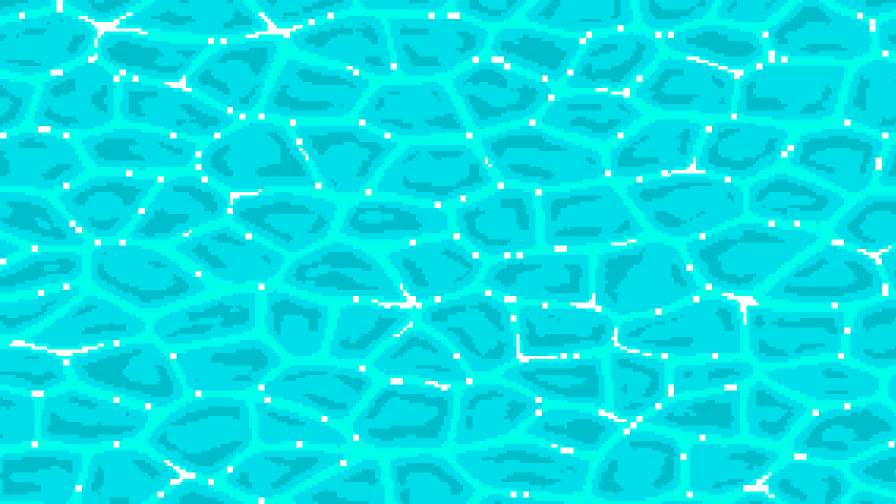
This texture is drawn by a WebGL 2 fragment shader. Its source:

```glsl
#version 300 es
precision highp float;
// Pixelated turquoise pool water: bright caustic net, dark crescents and white glints.

#define PIXEL_ROWS 160.0            // art pixels along the canvas height
#define CELL_SIZE vec2(0.192, 0.106)
#define JITTER 0.78                 // irregularity of the cells
#define ROUNDING 0.0055             // softness of the cell corners
#define LINE_WIDTH 0.0085           // half width of the net lines
#define SHADE_START 0.023           // distance from the net to the crescents
#define GLINT_CHANCE 0.11
#define STREAK_LEVEL 0.30
#define WATER vec3(0.0, 0.87, 0.915)
#define SHADE vec3(0.0, 0.75, 0.80)
#define LINE_RIM vec3(0.0, 0.98, 0.94)
#define LINE_CORE vec3(0.0, 1.0, 0.91)

uniform vec2 u_resolution;
out vec4 fragColor;

vec2 hash2(vec2 cell) {
    uvec2 v = uvec2(ivec2(cell)) * 1664525u + 1013904223u;
    v.x += v.y * 1664525u;
    v.y += v.x * 1664525u;
    v ^= v >> 16u;
    v.x += v.y * 1664525u;
    v.y += v.x * 1664525u;
    v ^= v >> 16u;
    return vec2(v & 65535u) / 65536.0;
}

float cornerSlope(vec2 cell, vec2 corner, vec2 f) {
    float angle = 6.2832 * hash2(cell + corner).x;
    return dot(vec2(cos(angle), sin(angle)), f - corner);
}

float gradientNoise(vec2 p) {
    vec2 i = floor(p), f = p - i;
    vec2 u = f * f * f * (f * (f * 6.0 - 15.0) + 10.0);
    float low = mix(cornerSlope(i, vec2(0, 0), f), cornerSlope(i, vec2(1, 0), f), u.x);
    float high = mix(cornerSlope(i, vec2(0, 1), f), cornerSlope(i, vec2(1, 1), f), u.x);
    return mix(low, high, u.y);
}

// Cell centre near p, in a grid whose odd rows are shifted by half a cell
vec2 siteNear(vec2 p, int dx, int dy) {
    float row = floor(p.y) + float(dy);
    float shift = 0.5 * mod(row, 2.0);
    vec2 id = vec2(floor(p.x - shift) + float(dx), row);
    return id + vec2(shift, 0.0) + 0.5 + JITTER * (hash2(id + 37.0) - 0.5);
}

// Rounded distance to the cell borders, in canvas heights
float netDistance(vec2 p) {
    p += 0.014 * vec2(gradientNoise(p * 8.0), gradientNoise(p * 8.0 + 51.0));
    p /= CELL_SIZE;
    vec2 nearest = vec2(0.0);
    float best = 1e5;
    for (int y = -1; y <= 1; y++)
    for (int x = -1; x <= 1; x++) {
        vec2 offset = siteNear(p, x, y) - p;
        float d = dot(offset, offset);
        if (d < best) { best = d; nearest = offset; }
    }
    float sum = 1e-9;
    for (int y = -2; y <= 2; y++)
    for (int x = -2; x <= 2; x++) {
        vec2 offset = siteNear(p, x, y) - p;
        vec2 across = offset - nearest;
        if (dot(across, across) < 1e-5) continue;
        float d = dot(0.5 * (offset + nearest), across) / length(across / CELL_SIZE);
        sum += exp(-d / ROUNDING);
    }
    return -ROUNDING * log(sum);
}

vec3 waterColor(vec2 p) {
    vec2 pixel = floor(p * PIXEL_ROWS);
    p = (pixel + 0.5) / PIXEL_ROWS;
    float d = netDistance(p);
    float width = LINE_WIDTH * (1.0 + 0.65 * gradientNoise(p * 6.0 + 17.0));

    // Broken crescents inside the cells
    float patches = gradientNoise(p * vec2(11.0, 23.0) + 80.0);
    float wobble = 0.008 * gradientNoise(p * vec2(19.0, 38.0));
    float inner = SHADE_START + 0.014 + 0.03 * max(patches, 0.0);
    bool shaded = d > SHADE_START + wobble && d < inner + wobble && patches > -0.1;
    vec3 color = shaded ? SHADE : WATER;

    // Two-tone net
    if (d < width) color = d < 0.42 * width ? LINE_CORE : LINE_RIM;

    // Square glints and thin streaks along the net
    vec2 block = floor(pixel / 2.0);
    float blockDistance = netDistance((block * 2.0 + 1.0) / PIXEL_ROWS);
    bool dot2x2 = blockDistance < 0.0045 && hash2(block + 211.0).y < GLINT_CHANCE;
    bool streak = d < 0.003 && gradientNoise(p * vec2(7.0, 11.0) + 133.0) > STREAK_LEVEL;
    return dot2x2 || streak ? vec3(0.98, 1.0, 1.0) : color;
}

void main() {
    // Four samples soften the steps of the art pixels
    vec3 color = vec3(0.0);
    for (int i = 0; i < 4; i++) {
        vec2 offset = vec2(i & 1, i >> 1) * 0.5 - 0.25;
        color += 0.25 * waterColor((gl_FragCoord.xy + offset) / u_resolution.y);
    }
    fragColor = vec4(color, 1.0);
}
```
